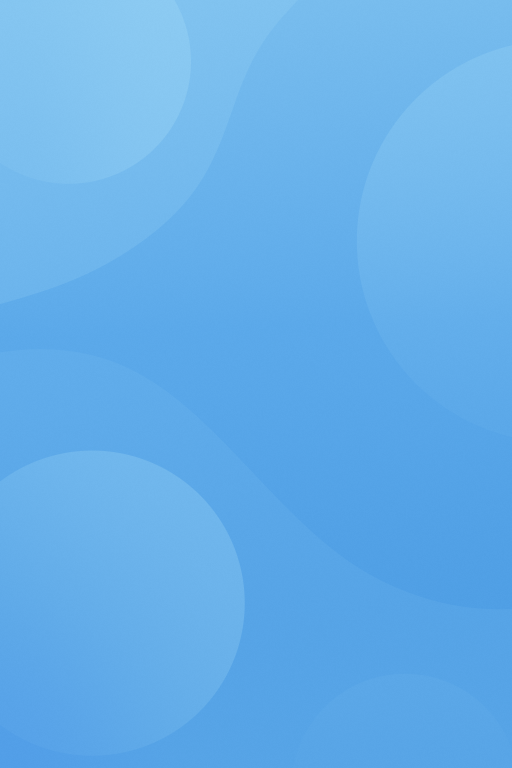
Write a Shadertoy shader that draws this background.

```glsl
// Soft blue vertical gradient with two wavy regions and four translucent discs.
#define SKY_TOP  vec3(0.472, 0.741, 0.932)
#define SKY_MID  vec3(0.360, 0.664, 0.916)
#define SKY_LOW  vec3(0.310, 0.622, 0.896)
#define CORNER   vec3(0.285, 0.590, 0.905)
#define VEIL     vec3(0.660, 0.870, 0.970)
#define GRAIN    0.008
#define PI       3.14159

// Coverage of the inside of a signed distance, softened over about one pixel.
float cover(float dist) {
    return clamp(0.5 - dist * iResolution.x, 0.0, 1.0);
}

float disc(vec2 p, vec2 center, float radius) {
    return cover(length(p - center) - radius);
}

// Region above and left of an S-curve: a short sine series over a diagonal chord.
float upperWave(vec2 p) {
    vec2 start = vec2(0.0, 0.906);
    vec2 chord = vec2(0.582, 1.5) - start;
    float len = length(chord);
    vec2 dir = chord / len;
    vec2 q = p - start;
    float t = PI * clamp(dot(q, dir) / len, 0.0, 1.0);
    vec4 waves = sin(t * vec4(1.0, 2.0, 3.0, 4.0));
    float bulge = dot(waves, vec4(0.1074, 0.0264, -0.0098, 0.0049));
    return cover(dot(q, vec2(dir.y, -dir.x)) - bulge);
}

// Region below a cubic ease that falls from left to right.
float lowerWave(vec2 p) {
    float u = (p.x - 0.078) / 0.898;
    float ease = u * u * (3.0 - 2.0 * u);
    float skew = mix(0.645, -0.762, smoothstep(0.05, 0.75, u));
    float bend = u * (1.0 - u);
    float height = 0.818 - 0.508 * ease + skew * bend * bend;
    return cover(p.y - height);
}

float hash(vec2 p) {
    vec3 q = fract(vec3(p.xyx) * 0.1031);
    q += dot(q, q.yzx + 33.33);
    return fract((q.x + q.y) * q.z);
}

void mainImage(out vec4 fragColor, in vec2 fragCoord) {
    // One unit is the canvas width.
    vec2 p = fragCoord / iResolution.x;

    // Backdrop
    float slant = p.y - 0.04 * (p.x - 0.5);
    vec3 color = mix(SKY_LOW, SKY_MID, smoothstep(0.2, 0.98, slant));
    color = mix(color, SKY_TOP, clamp((slant - 0.86) / 0.64, 0.0, 1.0));
    color = mix(color, CORNER, 0.7 * smoothstep(0.4, 0.0, length(p)));

    // Wavy regions
    color = mix(color, VEIL, 0.17 * upperWave(p));
    color = mix(color, VEIL, 0.08 * lowerWave(p));

    // Discs, each with its own fade
    float fade = mix(0.10, 0.28, smoothstep(0.0, 0.34, p.x));
    color = mix(color, VEIL, fade * disc(p, vec2(0.134, 1.380), 0.239));

    fade = mix(0.04, 0.22, smoothstep(0.55, 1.35, p.y));
    color = mix(color, VEIL, fade * disc(p, vec2(1.090, 1.029), 0.393));

    vec2 center = vec2(0.180, 0.322);
    float along = dot(p - center, vec2(0.75, 0.66)) / 0.298;
    fade = mix(0.05, 0.27, smoothstep(-1.1, 1.0, along));
    color = mix(color, VEIL, fade * disc(p, center, 0.298));

    fade = mix(0.02, 0.06, smoothstep(0.0, 0.18, p.y));
    color = mix(color, VEIL, fade * disc(p, vec2(0.791, -0.037), 0.221));

    // Fine grain
    color += GRAIN * (hash(floor(p * 512.0)) - 0.5);
    fragColor = vec4(color, 1.0);
}
```
